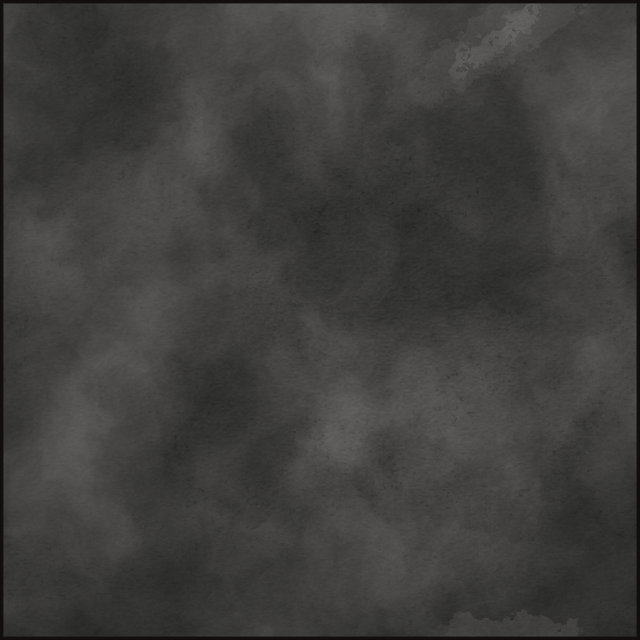
This texture is drawn by a Shadertoy shader. Its source:

```glsl
float hash(vec2 p) {
    vec3 q = fract(p.xyx * vec3(0.1031, 0.1030, 0.0973));
    q += dot(q, q.yzx + 33.33);
    return fract((q.x + q.y) * q.z);
}

float noise(vec2 p) {
    vec2 cell = floor(p), f = fract(p);
    f = f * f * (3.0 - 2.0 * f);
    return mix(mix(hash(cell), hash(cell + vec2(1, 0)), f.x),
               mix(hash(cell + vec2(0, 1)), hash(cell + vec2(1, 1)), f.x), f.y);
}

float fbm(vec2 p, int octaves, float gain) {
    float sum = 0.0, weight = 0.5, total = 0.0;
    for (int i = 0; i < octaves; i++) {
        sum += weight * noise(p);
        total += weight;
        weight *= gain;
        p = mat2(1.6, 1.2, -1.2, 1.6) * p + 17.3;
    }
    return sum / total;
}

float glow(vec2 p, vec2 center, vec2 radius) {
    vec2 d = (p - center) / radius;
    return exp(-dot(d, d));
}

// Ragged diagonal scrape with brighter flakes along its core
float diagonalScrape(vec2 p, float ragged) {
    vec2 start = vec2(0.57, 0.79), axis = vec2(0.29, 0.21);
    float along = clamp(dot(p - start, axis) / dot(axis, axis), 0.0, 1.0);
    float dist = length(p - start - axis * along);
    float width = mix(0.006, 0.044, smoothstep(0.0, 0.6, along));
    float sheet = 1.0 - smoothstep(-0.001, 0.002, dist - width + ragged * 0.07);
    float core = 1.0 - smoothstep(0.008, 0.032, dist);
    core *= smoothstep(0.4, 0.55, along) * smoothstep(1.0, 0.88, along);
    float flakes = smoothstep(0.48, 0.53, fbm(p * 75.0, 4, 0.65) + 0.22 * core - 0.15);
    return sheet * smoothstep(-0.1, 0.6, along) * 0.035 + sqrt(core) * flakes * 0.06;
}

// Flat pale patch with a torn upper edge, resting on the lower border
float lowerPatch(vec2 p, float ragged) {
    float top = 0.032 + ragged * 0.06 - 0.010 * sin(p.x * 22.0);
    float sides = smoothstep(0.67, 0.70, p.x + ragged * 0.08)
                * (1.0 - smoothstep(0.908, 0.912, p.x + ragged * 0.03));
    return 0.055 * sides * (1.0 - smoothstep(-0.001, 0.002, p.y - top));
}

void mainImage(out vec4 fragColor, in vec2 fragCoord) {
    vec2 uv = fragCoord / iResolution.xy;

    // Soft smoky clouds with billowy mottling
    vec2 warp = vec2(fbm(uv * 9.0 + 4.7, 5, 0.6), fbm(uv * 9.0 + 31.2, 5, 0.6)) - 0.5;
    float clouds = fbm(uv * vec2(4.8, 4.2) + warp * 0.55 + 8.4, 6, 0.55) - 0.5;
    float mottling = fbm(uv * 15.0 + warp * 0.8, 5, 0.6) - 0.5;
    float shade = 0.240 + clouds * 0.29 + clouds * clouds * 0.3 + mottling * 0.075;

    // Worn pale areas
    shade += 0.075 * glow(uv, vec2(0.70, 0.15), vec2(0.12, 0.09));
    shade += 0.035 * glow(uv, vec2(0.70, 0.94), vec2(0.14, 0.07));
    shade += 0.040 * glow(uv, vec2(0.07, 0.25), vec2(0.10, 0.12));
    shade += 0.025 * glow(uv, vec2(0.26, 0.67), vec2(0.06, 0.11));
    float ragged = fbm(uv * 38.0 + 2.6, 5, 0.6) - 0.5;
    shade += diagonalScrape(uv, ragged) + lowerPatch(uv, ragged);

    // Faint torn scales scattered over the worn lower right
    float scales = smoothstep(0.51, 0.55, fbm(uv * 30.0 + 71.0, 5, 0.65));
    shade += scales * 0.018 * glow(uv, vec2(0.76, 0.14), vec2(0.17, 0.13));

    // Fine paper grain, short across and strongest towards the centre right
    float rough = 0.5 + 0.5 * glow(uv, vec2(0.64, 0.48), vec2(0.32, 0.30));
    vec2 fiber = uv * vec2(170.0, 290.0) + warp * 2.0;
    float relief = noise(fiber) - noise(fiber + vec2(0.3, -0.8));
    float grain = noise(uv * vec2(260.0, 390.0) + 9.0) - 0.5;
    shade += (relief * 0.022 + grain * 0.026) * rough;
    shade += (hash(floor(uv * 512.0)) - 0.5) * 0.012;

    // Tiny soft pits, gathered in loose clusters
    float cluster = smoothstep(0.40, 0.62, fbm(uv * 10.0 + 23.0, 3, 0.5));
    float pits = smoothstep(0.58, 0.90, fbm(uv * vec2(150.0, 200.0) + 51.0, 3, 0.6));
    shade -= pits * cluster * 0.055 * rough;

    vec3 color = clamp(shade, 0.15, 0.42) * vec3(1.0, 0.993, 0.978);

    // Thin dark frame
    vec2 inset = min(uv, 1.0 - uv);
    float frame = 1.0 - smoothstep(0.0045, 0.0062, min(inset.x, inset.y));
    fragColor = vec4(mix(color, vec3(0.067, 0.055, 0.052), frame), 1.0);
}
```
